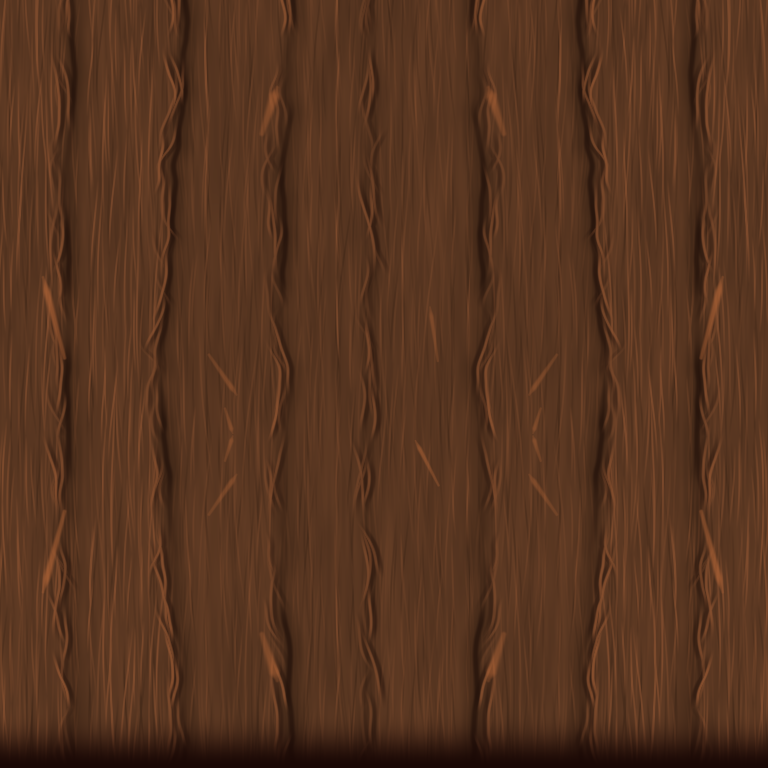
Reproduce this texture procedurally as a WebGL 1 fragment shader.

```glsl
precision highp float;
// Carved brown bark boards: three wavy cracks mirrored left to right, plus one flaked
// crack near the middle. Stretched noise gives the grain, hashed cells give fibres
// and lifted flakes, and the lower edge fades into a dark burnt strip.
uniform vec2 u_resolution;

#define WOOD vec3(0.346, 0.212, 0.129)
#define SHADOW vec3(0.235, 0.142, 0.083)
#define CREVICE vec3(0.140, 0.070, 0.040)
#define FIBRE vec3(0.510, 0.302, 0.180)
#define GLINT vec3(0.660, 0.375, 0.205)
#define BURNT vec3(0.100, 0.030, 0.018)
#define MIRROR_X 0.4985
#define FIRST_CRACK 0.098
#define CRACK_STEP 0.141
#define FIBRE_WIDTH 0.0013
#define FLAKE_WIDTH 0.0024
#define BURN_HEIGHT 0.085

float hash(vec2 p) {
  vec3 q = fract(p.xyx * 0.1031);
  q += dot(q, q.yzx + 33.33);
  return fract((q.x + q.y) * q.z);
}

float noise(vec2 p) {
  vec2 i = floor(p), f = fract(p);
  f = f * f * (3.0 - 2.0 * f);
  return mix(mix(hash(i), hash(i + vec2(1, 0)), f.x),
             mix(hash(i + vec2(0, 1)), hash(i + vec2(1, 1)), f.x), f.y);
}

// Soft line of the given half width around distance zero
float stroke(float d, float width) {
  return 1.0 - smoothstep(0.2 * width, width + 0.6 / u_resolution.x, abs(d));
}

// Splinter from a to b, tapered at both ends
float splinter(vec2 p, vec2 a, vec2 b, float width) {
  vec2 ab = b - a;
  float t = clamp(dot(p - a, ab) / dot(ab, ab), 0.0, 1.0);
  float taper = smoothstep(0.0, 0.2, t) * (1.0 - 0.8 * t);
  return stroke(length(p - a - ab * t), width * (0.3 + 0.7 * taper)) * (0.4 + 0.6 * taper);
}

// Thin slanted hairs, one per hashed cell, in layers of growing density
float fibres(vec2 p) {
  float sum = 0.0;
  for (int i = 0; i < 8; i++) {
    float k = float(i);
    vec2 size = vec2(17.0 + 6.0 * k, 3.7 + 0.9 * k);
    vec2 g = p * size + k * 0.37;
    g.y += 5.0 * hash(vec2(floor(g.x), k + 3.0));
    vec2 id = floor(g) + 19.0 * k, f = fract(g) - 0.5;
    float h = hash(id);
    float bend = (hash(id + 7.3) - 0.5) * 0.9 * f.y + 0.05 * sin(5.0 * f.y + 6.0 * h);
    sum += stroke((f.x - bend) / size.x, FIBRE_WIDTH) * (1.0 - 4.0 * f.y * f.y)
         * smoothstep(0.25, 1.0, h);
  }
  return sum;
}

// Loose slivers along a crack: x is the lit edge, y the dark gap beside it
vec2 flakes(vec2 p, float seed) {
  vec2 sum = vec2(0.0);
  for (int i = 0; i < 4; i++) {
    float k = float(i), g = p.y * (6.3 + 1.7 * k) + 0.4 * k + seed;
    vec2 id = vec2(floor(g), seed + 11.0 * k);
    float h = hash(id), lean = hash(id + 4.7) - 0.4;
    float s = fract(g) / (0.6 + 0.4 * h);
    float d = p.x - (hash(id + 8.1) - 0.5) * 0.016 - 0.045 * lean * (0.5 - s)
            - 0.003 * sin(6.0 * s + 6.0 * h);
    float taper = smoothstep(0.0, 0.3, s) * (1.0 - smoothstep(0.6, 1.0, s));
    sum.x = max(sum.x, stroke(d + 0.002, FLAKE_WIDTH) * taper * (0.2 + 0.8 * h));
    sum.y = max(sum.y, stroke(d - 0.003, 1.8 * FLAKE_WIDTH) * taper * (0.3 + 0.6 * h));
  }
  return sum;
}

// Course of side crack k at height y
float crackPath(float k, float y) {
  float g = abs(y - 0.5);
  float wobble = 0.012 * (noise(vec2(g * 15.0, k + 2.0)) - 0.5)
               + 0.004 * (noise(vec2(y * 42.0, k + 9.0)) - 0.5);
  return FIRST_CRACK + CRACK_STEP * k - 0.014 * (1.0 - smoothstep(0.27, 0.4, g))
       + k * (k - 1.7) * 0.022 * exp(-150.0 * g * g) + wobble;
}

void main() {
  vec2 p = gl_FragCoord.xy / u_resolution;
  vec2 m = vec2(MIRROR_X - abs(p.x - MIRROR_X), p.y);
  vec2 q = m.x > 0.385 ? p : m;  // the middle boards are not mirrored

  // Grain, then dark and light hairs
  float grain = 0.5 * noise(q * vec2(75.0, 7.0)) + 0.5 * noise(q * vec2(210.0, 17.0)) - 0.5;
  float patches = noise(q * vec2(16.0, 4.0) + 5.0) - 0.5;
  vec3 col = WOOD * (1.0 + 0.22 * grain + 0.07 * patches);
  float density = mix(0.75, 0.36, smoothstep(0.16, 0.3, m.x));
  col = mix(col, SHADOW, min(0.4 * fibres(q + 3.17), 0.6));
  col = mix(col, FIBRE, min(density * fibres(q), 0.85));

  // Side cracks: faint broad shade, broken black line, slivers
  vec2 sliver = vec2(0.0);
  for (int i = 0; i < 3; i++) {
    float k = float(i), e = m.x - crackPath(k, m.y);
    float depth = smoothstep(0.3, 0.8, noise(vec2(m.y * 12.0, k + 30.0)));
    float shade = smoothstep(-0.020, 0.0, e) * (1.0 - smoothstep(0.0, 0.026, e));
    col = mix(col, SHADOW, (0.5 + 0.3 * depth) * shade);
    col = mix(col, CREVICE, stroke(e, 0.005) * (0.12 + 0.6 * depth));
    sliver = max(sliver, flakes(vec2(e + 0.012, m.y), 3.0 * k + 1.0));
  }

  // Middle crack
  float mid = p.x - 0.482 - 0.012 * (noise(vec2(p.y * 12.0, 50.0)) - 0.5);
  col = mix(col, SHADOW, 0.45 * exp(-mid * mid * 7000.0));
  sliver = max(sliver, flakes(vec2(mid, p.y), 17.0) * vec2(0.8, 1.0));
  col = mix(col, CREVICE, 0.65 * sliver.y);
  col = mix(col, mix(FIBRE, GLINT, 0.3 * sliver.x), 0.85 * sliver.x);

  // Large splinters, mirrored up and down as well
  vec2 knot = vec2(m.x, abs(p.y - 0.434));
  vec2 notch = vec2(m.x, abs(p.y - 0.5));
  float glint = splinter(knot, vec2(0.056, 0.205), vec2(0.084, 0.100), 0.007);
  glint = max(glint, 0.6 * splinter(knot, vec2(0.308, 0.052), vec2(0.272, 0.104), 0.005));
  glint = max(glint, 0.6 * splinter(knot, vec2(0.303, 0.002), vec2(0.293, 0.034), 0.004));
  glint = max(glint, 0.8 * splinter(notch, vec2(0.361, 0.386), vec2(0.341, 0.326), 0.010));
  glint = max(glint, 0.8 * splinter(p, vec2(0.541, 0.426), vec2(0.571, 0.368), 0.004));
  glint = max(glint, 0.6 * splinter(p, vec2(0.560, 0.600), vec2(0.570, 0.530), 0.004));
  col = mix(col, GLINT, 0.85 * glint);

  // Burnt lower edge
  float burn = 1.0 - smoothstep(0.0, BURN_HEIGHT, p.y);
  gl_FragColor = vec4(mix(col, BURNT, pow(burn, 1.7)), 1.0);
}
```
